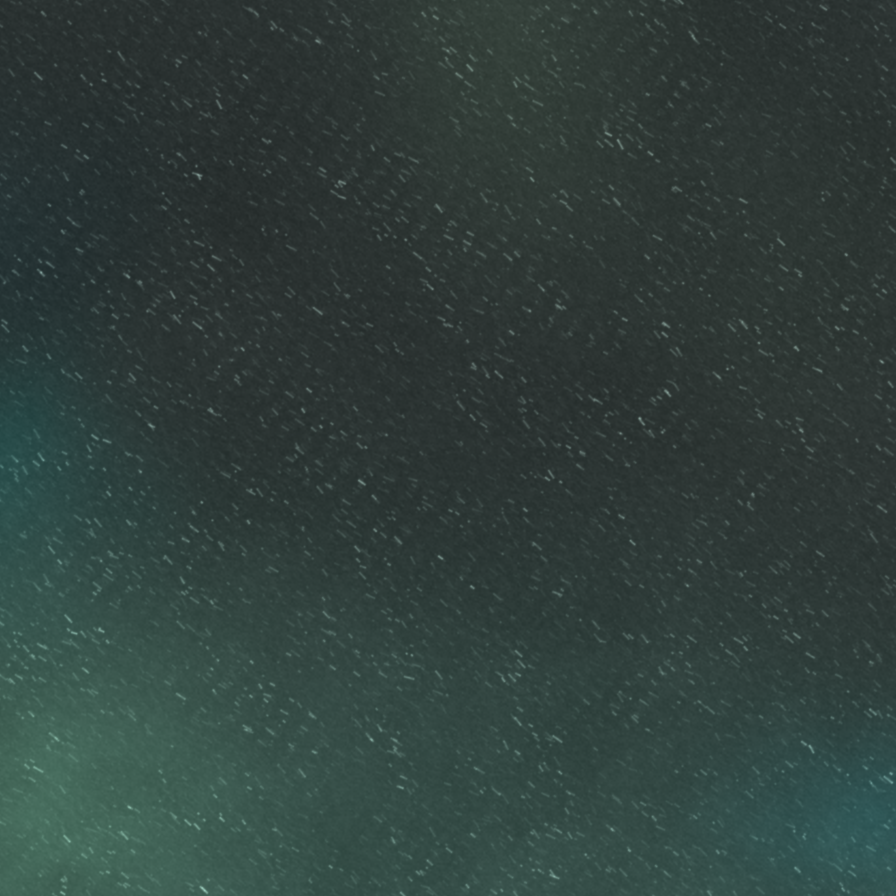
Reproduce this texture procedurally as a Shadertoy shader.

```glsl
// Murky green water or night haze crossed by fine slanting specks.
// A vertical gradient with soft coloured glows and cloud noise forms the ground;
// layers of jittered capsules in tilted grids, gathered by noise, form the specks.

const vec3 DARK  = vec3(0.162, 0.190, 0.186);
const vec3 DEEP  = vec3(0.215, 0.318, 0.292);
const vec3 MOSS  = vec3(0.285, 0.440, 0.375);
const vec3 TEAL  = vec3(0.130, 0.320, 0.315);
const vec3 CYAN  = vec3(0.170, 0.370, 0.380);
const vec3 OLIVE = vec3(0.215, 0.270, 0.235);
const vec3 NAVY  = vec3(0.130, 0.195, 0.205);
const vec3 SPECK = vec3(0.80, 0.95, 0.90);

const float HAZE_TOP = 0.75;            // height where the green begins
const float HAZE_SLOPE = 0.22;          // how far it sinks to the right
const float CLOUD_CONTRAST = 0.16;
const float GRAIN_CONTRAST = 0.022;
const float SPECK_ANGLE = -0.68;        // radians, falling to the right
const float SPECK_WIDTH = 0.0015;
const float SPECK_HALF_LENGTH = 0.0055;
const float SPECK_GAIN = 0.36;
const vec2 SPECK_CELL = vec2(0.025, 0.014);
const int SPECK_LAYERS = 5;

float hash(vec2 p) {
    return fract(sin(dot(p, vec2(12.9898, 78.233))) * 43758.5453);
}

float valueNoise(vec2 p) {
    vec2 i = floor(p), f = fract(p);
    f = f * f * (3.0 - 2.0 * f);
    float low = mix(hash(i), hash(i + vec2(1, 0)), f.x);
    float high = mix(hash(i + vec2(0, 1)), hash(i + vec2(1, 1)), f.x);
    return mix(low, high, f.y);
}

float fbm(vec2 p) {
    float sum = 0.0, weight = 0.5;
    for (int i = 0; i < 5; i++) {
        sum += weight * valueNoise(p);
        p = mat2(1.6, 1.2, -1.2, 1.6) * p + 7.3;
        weight *= 0.5;
    }
    return sum;
}

vec2 rotate(vec2 p, float angle) {
    float c = cos(angle), s = sin(angle);
    return vec2(c * p.x + s * p.y, c * p.y - s * p.x);
}

float glow(vec2 p, vec2 centre, vec2 size) {
    vec2 d = (p - centre) / size;
    return exp(-dot(d, d));
}

// Ground: slanted gradient plus broad glows
vec3 ground(vec2 p) {
    float cloud = fbm(p * 5.0) - 0.48;
    vec2 q = p + 0.12 * vec2(cloud, fbm(p * 4.0 + 19.0) - 0.48);
    float haze = smoothstep(HAZE_TOP, 0.0, q.y + HAZE_SLOPE * q.x);
    vec3 color = mix(DARK, DEEP, haze);
    color = mix(color, OLIVE, 0.65 * glow(q, vec2(0.58, 0.95), vec2(0.15, 0.22)));
    color = mix(color, OLIVE, 0.28 * glow(q, vec2(0.88, 0.70), vec2(0.18, 0.25)));
    color = mix(color, NAVY, 0.65 * glow(q, vec2(0.00, 0.76), vec2(0.13, 0.15)));
    color = mix(color, TEAL, 0.62 * glow(q, vec2(0.00, 0.46), vec2(0.13, 0.15)));
    color = mix(color, CYAN, 0.60 * glow(q, vec2(1.00, 0.06), vec2(0.16, 0.10)));
    color = mix(color, MOSS, 0.92 * glow(q, vec2(0.00, 0.11), vec2(0.25, 0.19)));
    float wisps = fbm(p * 16.0 + 31.0) - 0.48;
    return color * (1.0 + CLOUD_CONTRAST * (cloud + (0.3 + haze) * wisps));
}

// One tilted grid of short soft capsules, at most one per cell
float speckLayer(vec2 p, float seed) {
    vec2 q = rotate(p, SPECK_ANGLE + 0.09 * (seed - 2.0)) + seed * vec2(3.17, 5.71);
    vec2 cell = floor(q / SPECK_CELL);
    vec2 key = cell + seed * 17.0;
    vec2 jitter = vec2(hash(key), hash(key + 41.3));
    vec2 d = q - (cell + mix(vec2(0.3), vec2(0.7), jitter)) * SPECK_CELL;
    d = rotate(d, 0.5 * (hash(key + 9.1) - 0.5));
    float halfLength = SPECK_HALF_LENGTH * pow(hash(key + 23.7), 1.6);
    d.x -= clamp(d.x, -halfLength, halfLength);
    float brightness = 0.08 + 0.92 * pow(hash(key + 67.9), 5.0);
    return brightness * exp(-dot(d, d) / (SPECK_WIDTH * SPECK_WIDTH));
}

void mainImage(out vec4 fragColor, in vec2 fragCoord) {
    vec2 p = fragCoord / iResolution.xy;
    vec3 color = ground(p);

    // Faint grain drawn out along the drift
    vec2 drift = rotate(p, SPECK_ANGLE);
    float grain = valueNoise(drift * vec2(190.0, 330.0)) + valueNoise(p * 420.0) - 1.0;
    color += GRAIN_CONTRAST * grain;

    // Specks gathered into loose trails and broken along their length
    float specks = 0.0;
    for (int i = 0; i < SPECK_LAYERS; i++) {
        specks += speckLayer(p, float(i));
    }
    float trails = smoothstep(0.25, 0.85, valueNoise(drift * vec2(22.0, 60.0) + 11.0));
    float breaks = mix(0.55, 1.0, valueNoise(p * 300.0 + 5.0));
    color += SPECK * SPECK_GAIN * specks * breaks * mix(0.25, 1.0, trails);

    fragColor = vec4(color, 1.0);
}
```
